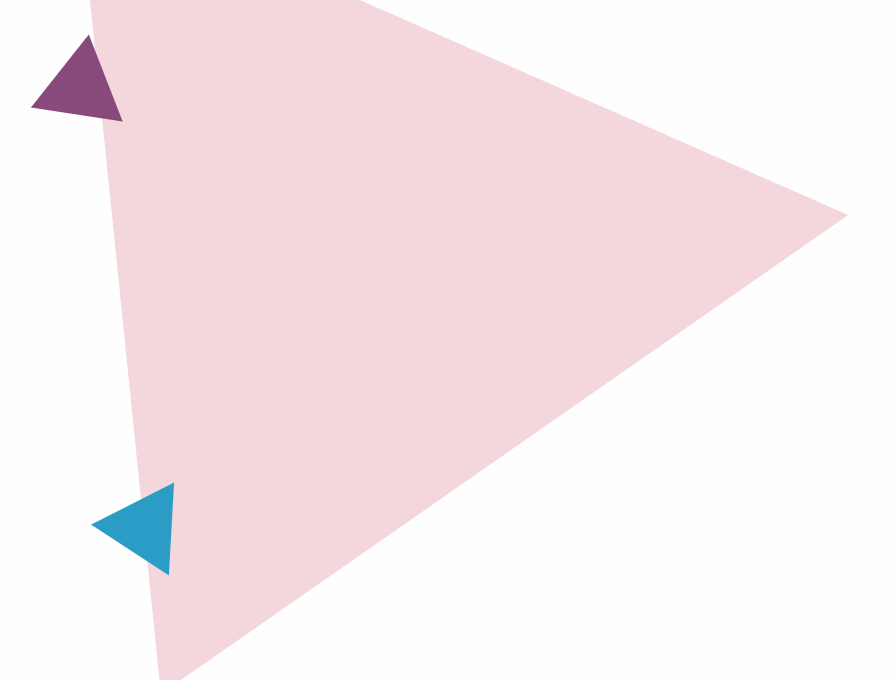
Give the GLSL for this background, as a Shadertoy shader.

```glsl
// Three flat triangles on white: one huge pale pink one that runs off the
// canvas, and two small accents, plum and blue, across its left edge.
// Each is the intersection of three half-planes with a smoothed border.

// Signed distance to the line a-b, positive on its left side
float edgeDistance(vec2 p, vec2 a, vec2 b) {
    vec2 dir = normalize(b - a);
    return dot(p - a, vec2(-dir.y, dir.x));
}

// Coverage of a triangle with corners in clockwise order
float triangle(vec2 p, vec2 a, vec2 b, vec2 c) {
    float d = max(edgeDistance(p, a, b),
              max(edgeDistance(p, b, c), edgeDistance(p, c, a)));
    return clamp(0.5 - d * iResolution.y, 0.0, 1.0);
}

void mainImage(out vec4 fragColor, in vec2 fragCoord) {
    // Canvas height is one unit
    vec2 p = fragCoord / iResolution.y;
    vec3 color = vec3(0.998);

    // Large pink triangle pointing right
    color = mix(color, vec3(0.957, 0.843, 0.863),
        triangle(p, vec2(0.1136, 1.183), vec2(1.2474, 0.6838), vec2(0.2366, -0.0206)));

    // Plum accent, upper left
    color = mix(color, vec3(0.533, 0.290, 0.478),
        triangle(p, vec2(0.1306, 0.9493), vec2(0.1804, 0.8213), vec2(0.0455, 0.8419)));

    // Blue accent, lower left
    color = mix(color, vec3(0.165, 0.612, 0.773),
        triangle(p, vec2(0.2560, 0.2904), vec2(0.2483, 0.1538), vec2(0.1340, 0.2285)));

    fragColor = vec4(color, 1.0);
}
```
